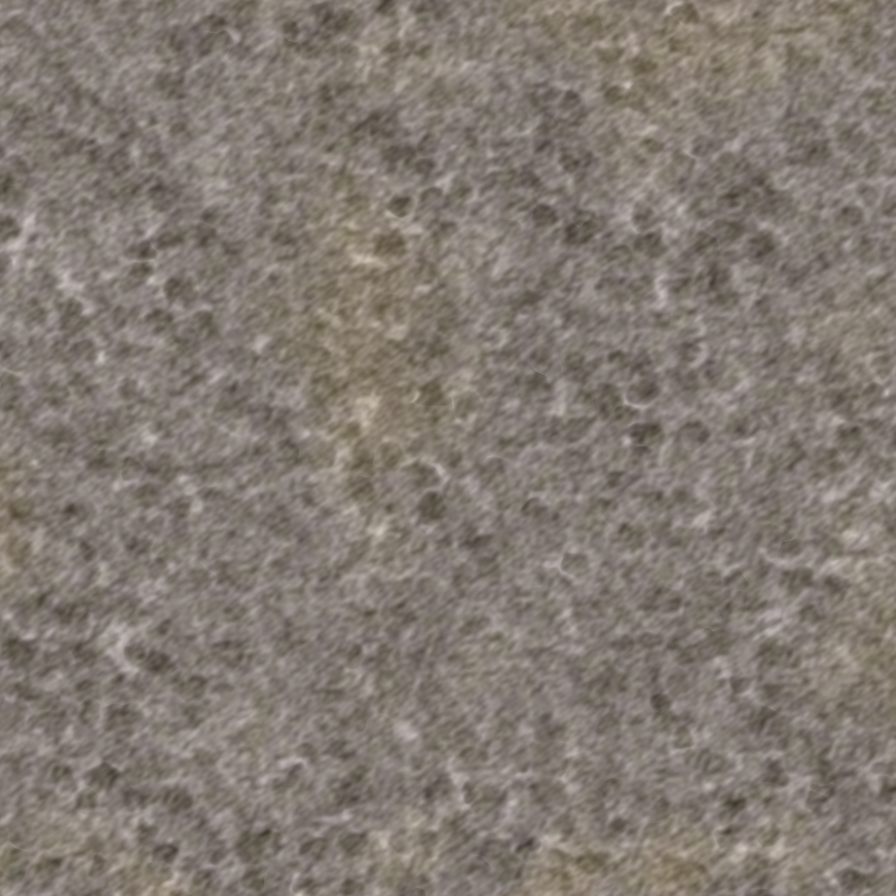
Give the GLSL for this texture, as a WebGL 2 fragment shader.

```glsl
#version 300 es
precision highp float;

uniform vec2 u_resolution;
out vec4 fragColor;

vec2 hash2(vec2 p) {
    vec3 q = fract(p.xyx * vec3(0.1031, 0.1030, 0.0973));
    q += dot(q, q.yzx + 33.33);
    return fract((q.xx + q.yz) * q.zy);
}

float cornerSlope(vec2 cell, vec2 offset) {
    return dot(hash2(cell) * 2.0 - 1.0, offset);
}

// Signed gradient noise, roughly -0.6 to 0.6
float gradientNoise(vec2 p) {
    vec2 i = floor(p), f = fract(p);
    vec2 w = f * f * f * (f * (f * 6.0 - 15.0) + 10.0);
    vec2 e = vec2(1.0, 0.0);
    float low = mix(cornerSlope(i, f), cornerSlope(i + e, f - e), w.x);
    float high = mix(cornerSlope(i + e.yx, f - e.yx), cornerSlope(i + 1.0, f - 1.0), w.x);
    return mix(low, high, w.y);
}

// Nearest pit: x = distance in radii, y = height within the pit, z = depth
vec3 nearestPit(vec2 p) {
    vec2 cell = floor(p);
    vec3 nearest = vec3(9.0, 0.0, 0.0);
    for (int y = -1; y <= 1; y++) {
        for (int x = -1; x <= 1; x++) {
            vec2 id = cell + vec2(x, y);
            vec2 traits = hash2(id + 71.0);
            vec2 offset = p - id - 0.1 - 0.8 * hash2(id + 13.0);
            float radius = mix(0.3, 0.54, traits.x);
            float d = length(offset * vec2(0.92, 1.08)) / radius;
            if (d < nearest.x) nearest = vec3(d, offset.y / radius, traits.y);
        }
    }
    return nearest;
}

void main() {
    vec2 uv = gl_FragCoord.xy / min(u_resolution.x, u_resolution.y);

    // Ragged outlines for the pits
    vec2 warp = vec2(gradientNoise(uv * 55.0 + 20.0), gradientNoise(uv * 55.0 + 90.0));
    vec2 warped = uv + 0.012 * warp;

    // Pits, fading out in the smoother areas
    float wear = smoothstep(-0.3, 0.2, gradientNoise(uv * 5.0 + 40.0));
    vec3 pit = nearestPit(warped * 24.0 + 5.0);
    float hollow = 1.0 - smoothstep(0.45, 1.15, pit.x);
    float rim = smoothstep(0.85, 1.25, pit.x) * (1.0 - smoothstep(1.4, 2.2, pit.x));
    float depth = mix(0.12, 0.58, pit.z) * mix(0.45, 1.0, wear);

    // Grain, drawn out along a slanting direction
    vec2 slanted = mat2(0.8, -0.6, 0.6, 0.8) * uv * vec2(1.0, 1.0);
    vec2 fibre = slanted * vec2(0.75, 1.2);
    float patches = gradientNoise(uv * 9.0 + 3.0);
    float lumps = gradientNoise(uv * 32.0 + 60.0);
    float grain = gradientNoise(fibre * 72.0 + 30.0);
    float fineGrain = gradientNoise(fibre * 135.0 + 110.0);

    float tone = 0.545 + 0.35 * patches + 0.4 * lumps + 0.62 * grain + 0.55 * fineGrain;
    tone -= hollow * depth * (0.85 + 0.4 * pit.y);

    // Pale crests between the pits
    float crest = smoothstep(-0.05, 0.4, gradientNoise(uv * 26.0 + 150.0) + 0.3 * grain);
    tone += rim * crest * mix(0.2, 0.5, wear);

    vec3 color = mix(vec3(0.38, 0.35, 0.32), vec3(0.64, 0.61, 0.59), tone);

    // Olive hollows, mauve ground and sandy stains
    float tint = gradientNoise(uv * 40.0 + 200.0) + hollow * 0.3 - 0.1;
    color += tint * vec3(-0.004, 0.012, -0.024);
    float stain = smoothstep(0.0, 0.5, gradientNoise(uv * 3.5 + 8.0) + 0.3 * patches);
    stain += 0.8 * smoothstep(0.14, 0.0, uv.y) * smoothstep(-0.1, 0.25, patches + 0.2 * lumps);
    color += stain * vec3(0.022, 0.008, -0.032);

    fragColor = vec4(clamp(color, 0.0, 1.0), 1.0);
}
```
